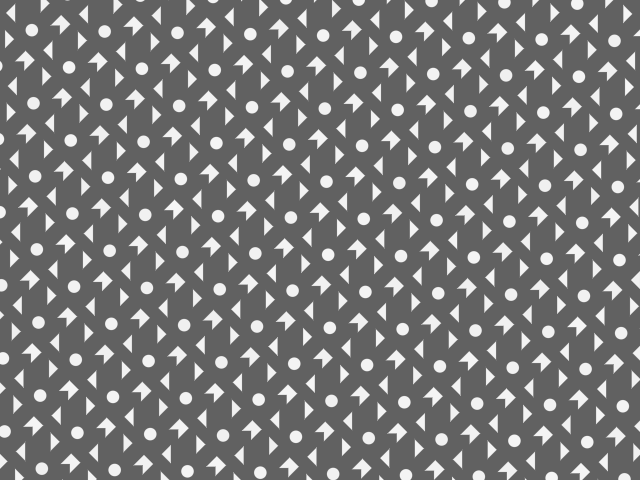
A Shadertoy shader for this pattern:

```glsl
const float DESIGN_HEIGHT = 576.0;
const vec3 BACKGROUND = vec3(0.38);
const vec3 SHAPE_COLOR = vec3(0.96);

// Lattice of repeats, in design units
const mat2 LATTICE = mat2(44.7, -44.65, 42.7, 43.05);
const vec2 LATTICE_ORIGIN = vec2(38.2, 539.8);

float hash21(vec2 p) {
    vec3 q = fract(vec3(p.xyx) * 0.1031);
    q += dot(q, q.yzx + 33.33);
    return fract((q.x + q.y) * q.z);
}

// Index of the lattice site nearest to p
vec2 nearestSite(vec2 p, mat2 lattice) {
    return round(inverse(lattice) * p);
}

float circleDistance(vec2 p, float radius) {
    return length(p) - radius;
}

// Isosceles triangle with a vertical base, its tip towards +x
float triangleDistance(vec2 p, vec2 halfSize) {
    vec2 slopeNormal = normalize(vec2(halfSize.y, 2.0 * halfSize.x));
    float slope = dot(slopeNormal, vec2(p.x - halfSize.x, abs(p.y)));
    return max(slope, -p.x - halfSize.x);
}

// Diagonal box with its lower left corner notched away
float arrowDistance(vec2 p, vec2 halfSize) {
    vec2 diagonal = vec2(p.x + p.y, p.y - p.x) * sqrt(0.5);
    vec2 edge = abs(diagonal) - halfSize;
    float box = max(edge.x, edge.y);
    float inset = (halfSize.x - halfSize.y) * sqrt(0.5);
    float notch = max(p.x, p.y) + inset;
    return max(box, -notch);
}

float coverage(float dist, float pixel) {
    return 1.0 - smoothstep(-0.7 * pixel, 0.7 * pixel, dist);
}

// Slight difference in brightness from one shape to the next
vec3 paint(vec3 base, vec3 ink, float dist, float pixel, vec2 site) {
    vec3 tint = ink - 0.02 * hash21(site + 50.0);
    return mix(base, tint, coverage(dist, pixel));
}

void mainImage(out vec4 fragColor, in vec2 fragCoord) {
    float pixel = DESIGN_HEIGHT / iResolution.y;
    vec2 p = fragCoord * pixel - LATTICE_ORIGIN;
    vec3 color = BACKGROUND;

    // Dots
    vec2 site = nearestSite(p, LATTICE);
    float dist = circleDistance(p - LATTICE * site, 7.5);
    color = paint(color, SHAPE_COLOR, dist, pixel, site);

    // Notched arrows
    vec2 q = p - vec2(34.4, 6.4);
    site = nearestSite(q, LATTICE);
    dist = arrowDistance(q - LATTICE * site, vec2(8.9, 7.8));
    color = paint(color, SHAPE_COLOR, dist, pixel, site + 17.0);

    // Triangles pointing right
    q = p - vec2(-26.7, -10.8);
    site = nearestSite(q, LATTICE);
    dist = triangleDistance(q - LATTICE * site, vec2(5.4, 10.8));
    color = paint(color, SHAPE_COLOR, dist, pixel, site + 31.0);

    // Triangles pointing left
    q = p - vec2(19.2, -24.0);
    site = nearestSite(q, LATTICE);
    vec2 local = q - LATTICE * site;
    dist = triangleDistance(vec2(-local.x, local.y), vec2(5.5, 11.0));
    color = paint(color, SHAPE_COLOR, dist, pixel, site + 47.0);

    fragColor = vec4(color, 1.0);
}
```
